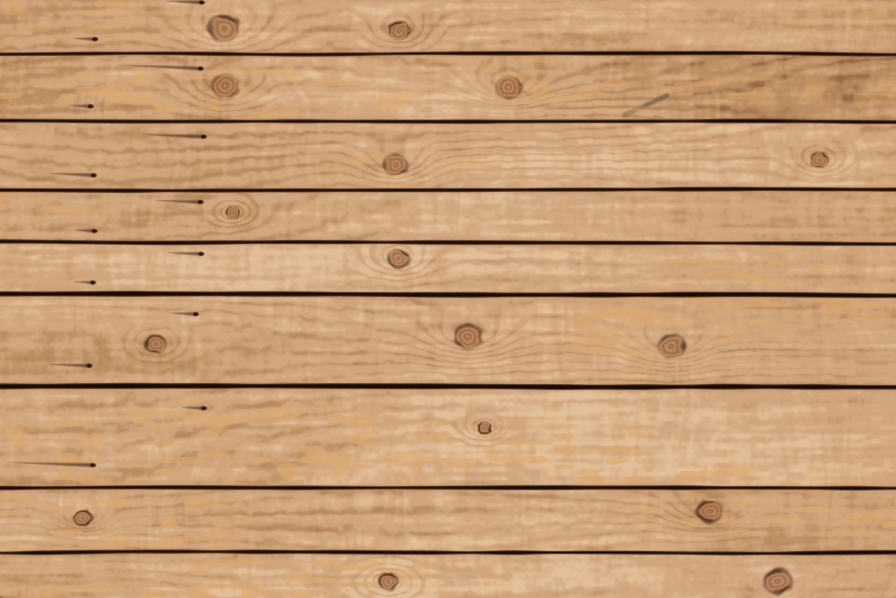
Give the GLSL for this texture, as a Shadertoy shader.

```glsl
// Nine weathered pine boards stacked horizontally, with knots, saw marks and nail streaks.
#define RING_FREQ 32.0
#define RING_WARP 5.5
#define KNOT_CHANCE 0.55
#define KNOT_RADIUS 0.020
#define GAP_HALF_WIDTH 0.0017
#define NAIL_SPACING 0.183
#define TONE 0.66

const vec3 LIGHT = vec3(0.89, 0.75, 0.60);
const vec3 BASE  = vec3(0.82, 0.65, 0.49);
const vec3 TAN   = vec3(0.73, 0.55, 0.38);
const vec3 BROWN = vec3(0.58, 0.40, 0.27);
const vec3 UMBER = vec3(0.30, 0.18, 0.11);
const vec3 BLACK = vec3(0.09, 0.04, 0.02);

// Heights of the gaps between boards, bottom to top
const float GAPS[8] = float[8](0.076, 0.184, 0.353, 0.508, 0.594, 0.682, 0.797, 0.910);

float hash(vec2 p) {
    vec3 q = fract(p.xyx * 0.1031);
    q += dot(q, q.yzx + 33.33);
    return fract((q.x + q.y) * q.z);
}

float noise(vec2 p) {
    vec2 i = floor(p), f = fract(p);
    f = f * f * (3.0 - 2.0 * f);
    return mix(mix(hash(i), hash(i + vec2(1, 0)), f.x),
               mix(hash(i + vec2(0, 1)), hash(i + vec2(1, 1)), f.x), f.y);
}

// Noise centred on zero
float vary(vec2 p) { return noise(p) - 0.5; }

vec3 woodRamp(float t) {
    vec3 c = mix(BROWN, TAN, smoothstep(0.0, 0.32, t));
    c = mix(c, BASE, smoothstep(0.3, 0.58, t));
    return mix(c, LIGHT, smoothstep(0.58, 0.88, t));
}

float segment(vec2 p, vec2 a, vec2 b) {
    vec2 d = b - a;
    return length(p - a - d * clamp(dot(p - a, d) / dot(d, d), 0.0, 1.0));
}

void mainImage(out vec4 fragColor, in vec2 fragCoord) {
    float px = 1.0 / iResolution.y;
    vec2 p = fragCoord * px;

    // Find the board under this point and the distance to the nearest gap
    float low = -0.03, high = 1.02, board = 0.0, gap = 1.0;
    for (int i = 0; i < 8; i++) {
        float k = float(i);
        float edge = GAPS[i] + 0.003 * vary(vec2(p.x * 4.0, k * 7.3))
                   + 0.004 * (hash(vec2(k, 5.0)) - 0.5) * (p.x - 0.75);
        float halfWidth = GAP_HALF_WIDTH + 0.0014 * exp(-(k - 2.5) * (k - 2.5))
                        + 0.0016 * vary(vec2(p.x * 14.0, k * 3.1));
        gap = min(gap, abs(p.y - edge) - halfWidth);
        if (p.y > edge) { low = edge; board = k + 1.0; }
        else high = min(high, edge);
    }
    float height = high - low;
    vec2 g = p + vec2(board * 17.3, board * 5.7);   // grain space, offset per board

    // Knots bend the rings around them
    float bulge = 0.0, halo = 0.0, core = 0.0, rim = 0.0, knotRings = 0.0;
    for (int i = 0; i < 3; i++) {
        vec2 id = vec2(float(i) + 3.0, board * 2.0 + 11.0);
        if (hash(id) > KNOT_CHANCE) continue;
        vec2 center = vec2((float(i) + 0.2 + 0.6 * hash(id + 20.0)) * 0.5,
                           low + height * (0.35 + 0.35 * hash(id + 40.0)));
        float radius = KNOT_RADIUS * mix(0.5, 1.1, hash(id + 60.0));
        vec2 q = (p - center) / radius;
        float d = length(q * vec2(0.87, 1.0)) + 0.4 * vary(q * 1.6 + id);
        float soft = 2.0 * px / radius;
        float spread = exp(-dot(q * vec2(0.3, 0.48), q * vec2(0.3, 0.48)));
        bulge += 3.5 * spread;
        halo = max(halo, spread);
        core = max(core, 1.0 - smoothstep(0.9 - soft, 0.9 + soft, d));
        rim = max(rim, exp(-pow((d - 0.95) / 0.16, 2.0)) * noise(q * 1.3 + id));
        knotRings += (0.5 + 0.5 * sin(d * 15.0)) * (1.0 - smoothstep(0.8, 1.0, d));
    }

    // Growth rings: contours of a stretched, warped field
    float field = p.y * RING_FREQ + RING_WARP * noise(g * vec2(1.5, 9.0)) + bulge
                + 0.3 * noise(g * vec2(60.0, 40.0));
    float ring = smoothstep(0.35, 1.0, abs(fract(field) - 0.5) * 2.0);
    float ringMask = 0.25 + 0.75 * smoothstep(0.3, 0.7, noise(g * vec2(2.3, 6.0) + 9.0));

    // Tone from stains, fibres, saw marks and a soft falloff to the corners
    vec2 c = p - vec2(0.75, 0.55);
    float tone = TONE + 0.14 * (hash(vec2(board, 2.0)) - 0.5) - 0.2 * dot(c, c);
    tone += 0.30 * vary(g * vec2(2.2, 8.0)) + 0.22 * vary(g * vec2(5.0, 140.0));
    tone += 0.18 * vary(g * vec2(32.0, 130.0)) + 0.10 * vary(g * 160.0);
    tone += 0.14 * vary(vec2(g.x * 105.0 + 4.0 * noise(g * 14.0), g.y * 14.0));
    tone -= 0.20 * ring * ringMask;
    tone += halo * 0.5 * vary(g * vec2(9.0, 22.0)) - 0.08 * halo;
    vec3 color = woodRamp(tone);

    // Raised amber flakes
    float flake = smoothstep(0.62, 0.74, noise(g * vec2(24.0, 100.0)))
                * smoothstep(0.5, 0.75, noise(g * vec2(2.0, 12.0) + 4.0));
    color = mix(color, vec3(0.86, 0.66, 0.43), 0.6 * flake);

    // Knot faces
    color = mix(color, mix(vec3(0.74, 0.51, 0.34), BROWN, knotRings), core * 0.85);
    color = mix(color, UMBER, min(rim * 1.1, 0.85));

    // Two nails per board, each with a rust streak tapering leftward
    for (int n = 0; n < 2 && board > 1.5; n++) {
        vec2 id = vec2(float(n) + 8.0, board);
        vec2 head = vec2(0.152 + NAIL_SPACING * float(n) + 0.016 * (hash(id) - 0.5),
                         low + height * (float(n) * 0.56 + 0.22));
        float len = 0.03 + 0.12 * hash(id + 30.0), back = head.x - p.x;
        float taper = clamp(1.0 - back / len, 0.0, 1.0);
        float dy = abs(p.y - head.y - 0.04 * back);
        float streak = (1.0 - smoothstep(0.0, 0.0045 * taper + px, dy))
                     * smoothstep(-px, px, back) * sqrt(taper);
        float dot1 = 1.0 - smoothstep(0.0032 - px, 0.0032 + px, length((p - head) * vec2(0.7, 1.0)));
        color = mix(color, UMBER, 0.75 * streak);
        color = mix(color, BLACK, 0.85 * dot1);
    }

    // Grey scuff on one board
    float scuff = 1.0 - smoothstep(0.001, 0.007, segment(p, vec2(1.045, 0.808), vec2(1.115, 0.840)));
    color = mix(color, vec3(0.46, 0.36, 0.28), 0.65 * scuff * noise(g * vec2(60.0, 120.0)) + 0.2 * scuff);

    // Shaded board edges and dark gaps
    color = mix(color, BROWN, 0.55 * exp(-max(gap, 0.0) / 0.0025));
    color = mix(color, UMBER, 1.0 - smoothstep(0.0, 0.0012 + px, gap));
    color = mix(color, BLACK, 1.0 - smoothstep(-px, 0.5 * px, gap));
    fragColor = vec4(color, 1.0);
}
```
